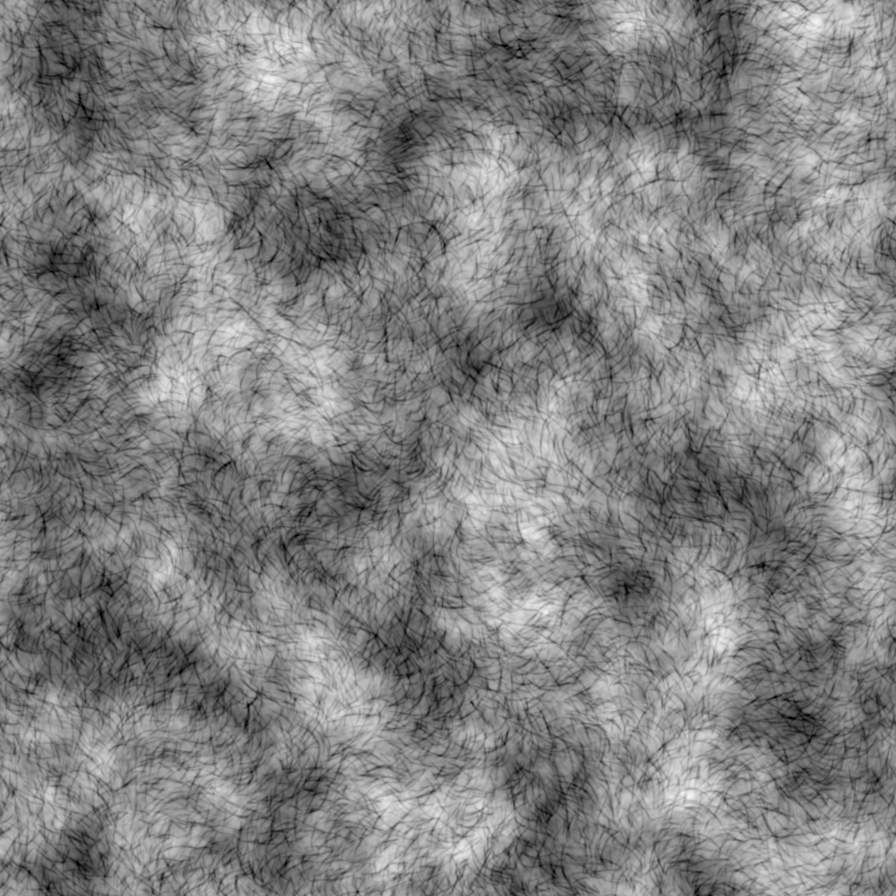
A Shadertoy shader for this texture:

```glsl
#define CLOUD_CELLS 6
#define CLOUD_OCTAVES 6
#define CLOUD_GAIN 0.68
#define CLOUD_CONTRAST 0.38
#define MEAN_GRAY 0.506
#define HAIR_LAYERS 16
#define HAIR_WIDTH 0.0015
#define HAIR_INK 0.125
#define HAIR_MEAN 0.76
#define HAIR_SPREAD 2.2
#define FLOW_CELLS 4
#define FLOW_TURN 4.0

const float TAU = 6.2831853;

// Three random values in 0..1 from an integer cell and a seed
vec3 hash3(ivec2 cell, int seed) {
    uvec3 v = uvec3(cell, seed) * 1664525u + 1013904223u;
    v.x += v.y * v.z;
    v.y += v.z * v.x;
    v.z += v.x * v.y;
    v ^= v >> 16u;
    v.x += v.y * v.z;
    v.y += v.z * v.x;
    v.z += v.x * v.y;
    return vec3(v >> 8u) / 16777216.0;
}

ivec2 wrapCell(ivec2 cell, int cells) {
    return (cell + cells) % cells;
}

// Gradient noise that repeats after a whole number of cells
float cornerSlope(ivec2 corner, vec2 offset, int cells, int seed) {
    float angle = TAU * hash3(wrapCell(corner, cells), seed).x;
    return dot(vec2(cos(angle), sin(angle)), offset);
}

float gradientNoise(vec2 uv, int cells, int seed) {
    vec2 p = uv * float(cells);
    ivec2 cell = ivec2(floor(p));
    vec2 f = fract(p);
    vec2 blend = f * f * f * (f * (f * 6.0 - 15.0) + 10.0);
    float a = cornerSlope(cell, f, cells, seed);
    float b = cornerSlope(cell + ivec2(1, 0), f - vec2(1, 0), cells, seed);
    float c = cornerSlope(cell + ivec2(0, 1), f - vec2(0, 1), cells, seed);
    float d = cornerSlope(cell + ivec2(1, 1), f - vec2(1, 1), cells, seed);
    return mix(mix(a, b, blend.x), mix(c, d, blend.x), blend.y);
}

float clouds(vec2 uv) {
    float sum = 0.0, amplitude = 1.0;
    int cells = CLOUD_CELLS;
    for (int i = 0; i < CLOUD_OCTAVES; i++) {
        sum += amplitude * gradientNoise(uv, cells, i + 1);
        amplitude *= CLOUD_GAIN;
        cells *= 2;
    }
    return sum;
}

// One bent, tapered hair per cell; p is relative to its middle, in cells
float hair(vec2 p, float angle, float bend, float reach, float width) {
    float c = cos(angle), s = sin(angle);
    vec2 q = vec2(c * p.x + s * p.y, c * p.y - s * p.x);
    float across = (q.y + bend * q.x * q.x) / width;
    float taper = 1.0 - smoothstep(0.5 * reach, reach, abs(q.x));
    return taper * exp(-across * across);
}

float hairLayer(vec2 uv, int cells, int seed, float flow) {
    vec2 p = uv * float(cells);
    ivec2 home = ivec2(floor(p));
    float width = HAIR_WIDTH * float(cells);
    float sum = 0.0;
    for (int y = -1; y <= 1; y++)
    for (int x = -1; x <= 1; x++) {
        ivec2 cell = home + ivec2(x, y);
        ivec2 id = wrapCell(cell, cells);
        vec3 place = hash3(id, seed);
        vec3 form = hash3(id, seed + 50);
        float angle = flow + HAIR_SPREAD * (place.z - 0.5);
        float bend = 0.7 * (form.x - 0.5);
        float reach = mix(0.45, 0.85, form.y);
        sum += form.z * hair(p - vec2(cell) - place.xy, angle, bend, reach, width);
    }
    return sum;
}

void mainImage(out vec4 fragColor, in vec2 fragCoord) {
    vec2 uv = fragCoord / iResolution.xy;

    // Hairs lean along a slowly turning direction, upright on average
    float flow = 0.25 * TAU + FLOW_TURN * gradientNoise(uv, FLOW_CELLS, 20);
    float hairs = 0.0;
    for (int i = 0; i < HAIR_LAYERS; i++)
        hairs += hairLayer(uv, 14 + 3 * i, 100 + i, flow);

    float gray = MEAN_GRAY + CLOUD_CONTRAST * clouds(uv);
    gray -= HAIR_INK * (hairs - HAIR_MEAN);
    fragColor = vec4(vec3(clamp(gray, 0.0, 1.0)), 1.0);
}
```
